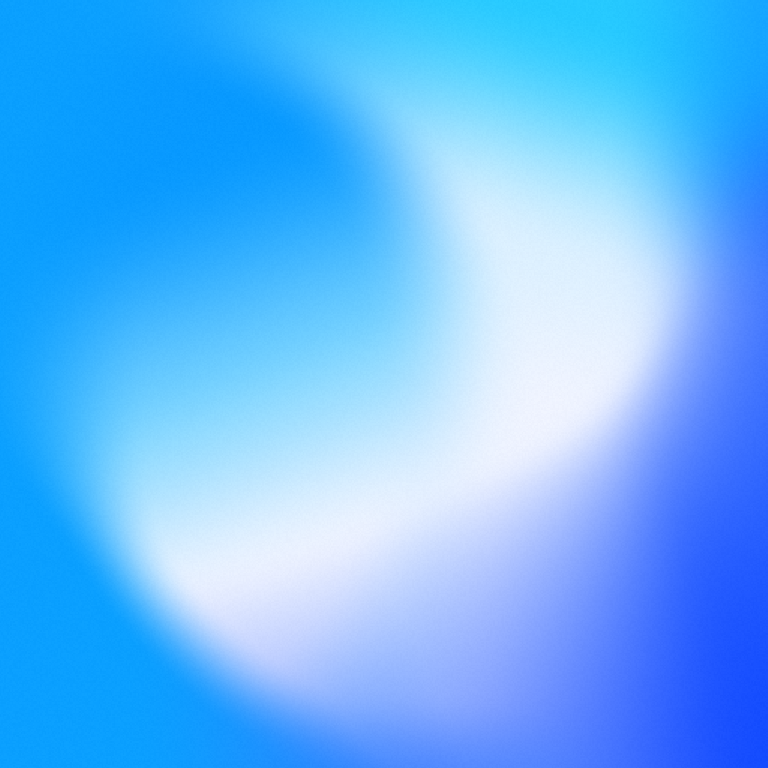
Give the GLSL for this background, as a WebGL 2 fragment shader.

```glsl
#version 300 es
precision highp float;

uniform vec2 u_resolution;
out vec4 fragColor;

#define AZURE vec3(0.03, 0.60, 1.00)
#define SKY vec3(0.50, 0.84, 1.00)
#define CYAN vec3(0.15, 0.79, 1.00)
#define ICE vec3(0.86, 0.94, 1.00)
#define PALE vec3(0.94, 0.955, 1.00)
#define COBALT vec3(0.16, 0.39, 1.00)
#define ROYAL vec3(0.07, 0.29, 1.00)
#define INDIGO vec3(0.22, 0.49, 1.00)
#define BEND 0.04
#define GRAIN 0.016

// Sine-free hash of a cell
float hash(vec2 cell) {
    vec3 h = fract(cell.xyx * 0.1031);
    h += dot(h, h.yzx + 33.33);
    return fract((h.x + h.y) * h.z);
}

float circle(vec2 p, vec2 center, float radius) {
    return length(p - center) - radius;
}

float smoothMax(float a, float b) {
    return 0.5 * (a + b + sqrt((a - b) * (a - b) + 0.002));
}

// Slanted ramp from azure through sky to near white
vec3 innerColor(vec2 p) {
    float s = p.y + 0.38 * (p.x - 0.26);
    vec3 color = mix(AZURE, SKY, smoothstep(0.19, 0.59, s));
    return mix(color, PALE, smoothstep(0.48, 0.8, s));
}

// Bright band, cyan at the top and azure towards both upper corners
vec3 ribbonColor(vec2 p) {
    float s = p.y + 0.3 * (0.72 - p.x);
    vec3 color = mix(CYAN, ICE, smoothstep(0.0, 0.34, s));
    color = mix(color, PALE, smoothstep(0.3, 0.55, p.y));
    vec3 corner = AZURE + vec3(0.06, 0.05, 0.0);
    float rightFade = smoothstep(0.78, 1.03, p.x) * (1.0 - smoothstep(0.15, 0.45, p.y));
    float leftFade = 1.0 - smoothstep(0.15, 0.66, p.x);
    return mix(color, corner, max(rightFade, leftFade));
}

// Deep blue on the right, azure at its upper end
vec3 shadeColor(vec2 p) {
    vec3 color = mix(AZURE + 0.03, COBALT, smoothstep(0.05, 0.3, p.y));
    return mix(color, ROYAL, smoothstep(0.4, 1.02, p.y));
}

// Light left beyond the rounded corner of two half-planes
float shadeLight(vec2 p) {
    float lift = max(0.5 - p.x, 0.0);
    float lower = dot(p, vec2(0.407, 0.914)) - 0.823 + 0.5 * lift * lift;
    float side = dot(p, vec2(0.95, 0.31)) - 0.943;
    float edge = BEND * log(exp(lower / BEND) + exp(side / BEND));
    float blur = mix(0.033, 0.01, smoothstep(0.2, 0.5, p.y));
    float depth = blur * log(1.0 + exp(edge / blur));
    float reach = smoothMax(0.639 - 0.95 * p.x + 0.4 * p.y, 0.072);
    return exp(-depth / min(reach, 0.46));
}

void main() {
    vec2 uv = gl_FragCoord.xy / u_resolution;
    vec2 p = vec2(uv.x, 1.0 - uv.y); // y runs down from the top

    // Blue disc with the ribbon around it, dissolving downwards
    float disc = circle(p, vec2(0.117, 0.569), 0.514);
    float inset = mix(0.045, 0.15, smoothstep(0.12, 0.5, p.y));
    vec3 color = mix(innerColor(p), ribbonColor(p), smoothstep(-inset, 0.085, disc));

    // Shade below and to the right of the ribbon
    color = mix(shadeColor(p), color, shadeLight(p));

    // Curved rim at the lower left, softer upwards, with a dim floor
    float rim = circle(p, vec2(0.677, 0.404), 0.609);
    float softness = mix(0.13, 0.058, smoothstep(0.45, 0.75, p.y));
    float rimMask = smoothstep(-softness, softness, rim);
    float floorMask = 0.7 * smoothstep(0.9, 1.03, p.y);
    float mask = max(rimMask, floorMask) * (1.0 - smoothstep(0.55, 0.9, p.x));
    vec3 rimColor = mix(AZURE + vec3(0.01, 0.025, 0.0), INDIGO, smoothstep(0.15, 0.6, p.x));
    color = mix(color, rimColor, mask);

    // Faint grain
    color += GRAIN * (hash(floor(uv * 512.0)) - 0.5);
    fragColor = vec4(clamp(color, 0.0, 1.0), 1.0);
}
```
